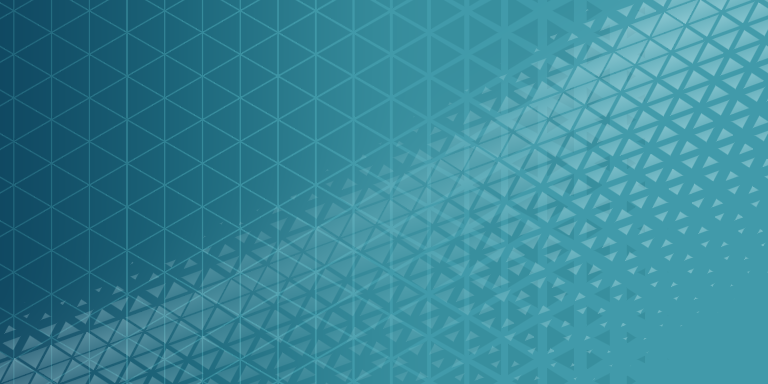
Reproduce this background procedurally as a WebGL 2 fragment shader.

```glsl
#version 300 es
precision highp float;
// Teal gradient under two triangle lattices: an upright one whose seams widen
// to the right until they merge, and a skewed one of pale facets whose size
// swells along a rising curved band and fades to specks on both sides.
uniform vec2 u_resolution;
out vec4 fragColor;

const vec3 NAVY = vec3(0.06, 0.28, 0.38);
const vec3 DEEP = vec3(0.11, 0.40, 0.48);
const vec3 TEAL = vec3(0.22, 0.56, 0.62);
const vec3 SEAM = vec3(0.255, 0.605, 0.665);
const vec3 PALE = vec3(0.80, 0.93, 0.95);

const float EDGE = 0.1135;                 // side of an upright triangle
const vec2 GRID_ORIGIN = vec2(0.036, 0.745);
const float MERGE_X = 1.75;                // where the seams fill everything
const float FACET = 0.1;                   // scale of the skewed lattice
const float FADE_ABOVE = 0.17;             // band reach over its crest
const float FADE_BELOW = 0.75;             // band reach under its crest

float hash(vec2 p) {
    return fract(sin(dot(p, vec2(41.3, 289.1))) * 4375.5);
}

// Triangle lattice spanned by the columns of basis.
// Returns inner distance (0 on a seam, 1 at the centre), centroid, and a ramp.
vec4 triangles(vec2 p, mat2 basis) {
    vec2 q = inverse(basis) * p;
    vec2 cell = floor(q);
    vec2 f = q - cell;
    bool upper = f.x + f.y > 1.0;
    vec2 g = upper ? 1.0 - f : f;
    float inner = 3.0 * min(min(g.x, g.y), 1.0 - g.x - g.y);
    vec2 centre = basis * (cell + (upper ? 2.0 : 1.0) / 3.0);
    return vec4(inner, centre, g.y);
}

// Coverage of a triangle shrunk about its centre to the given size.
float shrunk(float inner, float size) {
    float aa = max(fwidth(inner), 1e-4);
    float cover = smoothstep(-0.6 * aa, 0.6 * aa, inner - 1.0 + size);
    return cover * smoothstep(0.0, 0.06, size);
}

// Signed distance from the crest of the band, positive above it.
float crestDistance(vec2 p) {
    float height = 0.02 + p.x * (0.33 + 0.12 * p.x);
    float slope = 0.33 + 0.24 * p.x;
    return (p.y - height) / sqrt(1.0 + slope * slope);
}

void main() {
    vec2 p = gl_FragCoord.xy / u_resolution.y;
    p.x *= 2.0 * u_resolution.y / u_resolution.x;

    // Backdrop, left to right
    vec3 ground = mix(NAVY, DEEP, smoothstep(-0.1, 0.6, p.x));
    ground = mix(ground, TEAL, smoothstep(0.35, 1.15, p.x));

    // Upright lattice with widening seams
    mat2 upright = mat2(0.0, EDGE, EDGE * 0.866, EDGE * 0.5);
    vec4 tile = triangles(p - GRID_ORIGIN, upright);
    float gap = 0.05 + 0.95 * pow(clamp(p.x / MERGE_X, 0.0, 1.0), 5.0);
    float seam = 1.0 - shrunk(tile.x, 1.0 - gap);
    vec3 color = mix(ground, SEAM, seam * mix(0.35, 1.0, smoothstep(0.0, 1.1, p.x)));

    // Soft glow along the crest
    float d = crestDistance(p);
    color = mix(color, PALE, 0.05 * exp(-d * d * 60.0));

    // Skewed lattice of pale facets
    mat2 skewed = FACET * mat2(0.94, 0.342, 0.376, 0.706);
    vec4 facet = triangles(p, skewed);
    float along = crestDistance(facet.yz);
    float size = 0.93 - max(along / FADE_ABOVE, -along / FADE_BELOW);
    size += 0.12 * (hash(floor(facet.yz * 300.0 + 0.5)) - 0.5) * smoothstep(0.0, 0.1, along);
    float strength = 0.14 + 0.28 * smoothstep(1.0, 1.8, p.x)
                   + 0.14 * (1.0 - smoothstep(0.2, 0.8, p.x));
    float shade = mix(0.65, 1.25, facet.w);
    color = mix(color, PALE, shrunk(facet.x, size) * strength * shade);

    fragColor = vec4(color, 1.0);
}
```
